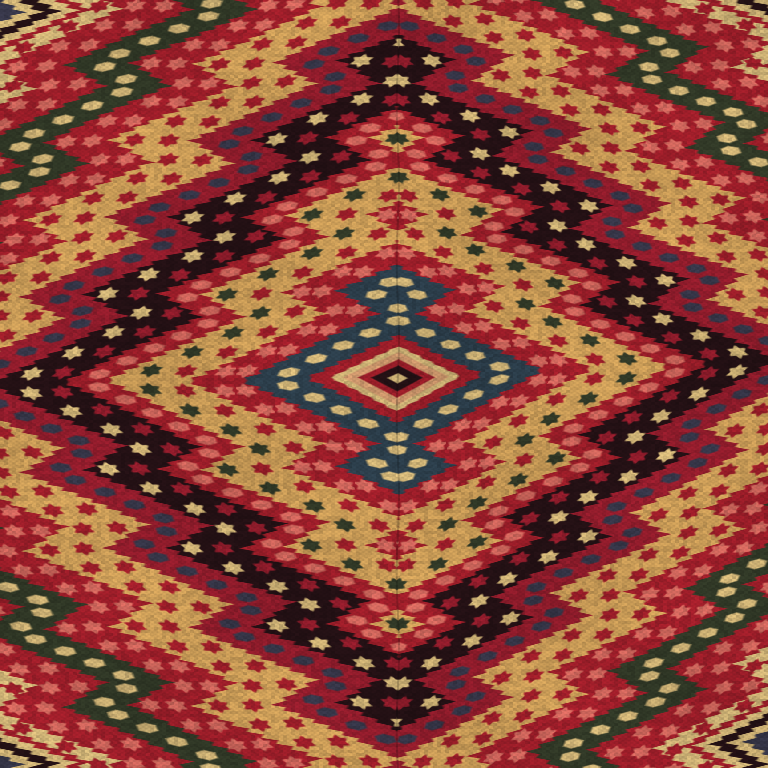
A three.js fragment shader for this pattern:

```glsl
varying vec2 vUv;

// Shared woven coordinates: distance from the seam, height from the middle, serrated ring level
float across;
float up;
float level;

float hash(vec2 p) {
  return fract(sin(dot(p, vec2(127.1, 311.7))) * 4375.85);
}

// Width lost with height: a long outward leg, then a short return
float zigzag(float y) {
  if (y < 0.0833) return 2.1 * y;
  float turn = floor((y - 0.0833) / 0.1);
  float t = y - 0.0833 - turn * 0.1;
  return 0.175 + 0.11 * turn - 1.7 * min(t, 0.03) + 2.3 * max(t - 0.03, 0.0);
}

float beyond(float inner) {
  return smoothstep(inner - 0.003, inner + 0.003, level);
}

// Woven motif: a slanted lozenge or a small ragged star
float motif(vec2 q, float star) {
  q.x += q.y * 0.5;
  q /= mix(vec2(0.0125, 0.0068), vec2(0.0118, 0.0072), star);
  float lozenge = max(abs(q.x) * 0.95, abs(q.x) * 0.45 + abs(q.y));
  float ragged = length(q) * (1.0 + 0.18 * cos(6.0 * atan(q.y, q.x + 0.0001)));
  return 1.0 - smoothstep(0.76, 1.16, mix(lozenge, ragged, star));
}

// One zigzag ring filled with motifs; lozenges sit in closer rows than stars
vec3 ring(vec3 under, float inner, float outer, vec3 ground, vec3 dotA, vec3 dotB, float count, float star) {
  float rowHeight = mix(0.1 / 6.0, 0.025, star);
  float rowCenter = (floor(up / rowHeight) + 0.5) * rowHeight;
  float rowLevel = across + zigzag(rowCenter);
  float margin = 0.008;
  float pitch = (outer - inner - 2.0 * margin) / count;
  float fromEdge = rowLevel - inner - margin;
  float cell = clamp(floor(fromEdge / pitch), 0.0, count - 1.0);
  float along = fromEdge - (cell + 0.5) * pitch;
  vec3 dotColor = mix(dotA, dotB, mod(cell, 2.0));
  vec3 cloth = mix(ground, dotColor, motif(vec2(along, up - rowCenter), star));
  return mix(under, cloth, beyond(inner));
}

void main() {
  vec3 red = vec3(0.61, 0.115, 0.16);
  vec3 magenta = vec3(0.57, 0.11, 0.17);
  vec3 pink = vec3(0.81, 0.40, 0.36);
  vec3 gold = vec3(0.79, 0.61, 0.34);
  vec3 cream = vec3(0.81, 0.70, 0.46);
  vec3 black = vec3(0.14, 0.065, 0.08);
  vec3 teal = vec3(0.17, 0.24, 0.29);
  vec3 navy = vec3(0.21, 0.21, 0.28);
  vec3 green = vec3(0.19, 0.22, 0.15);

  // Mirrored cloth with a slight hand-woven skew and a longer lower half
  vec2 p = vUv - vec2(0.518, 0.508);
  p += 0.0015 * vec2(sin(vUv.y * 31.0), sin(vUv.x * 23.0 + 1.0));
  p.y -= 0.045 * max(p.x, 0.0) - 0.012 * max(-p.x, 0.0);
  across = abs(p.x) * (p.x > 0.0 ? 1.08 : 1.0);
  up = abs(p.y) * (p.y < 0.0 ? 0.975 : 1.0);

  // Serrated edges
  float teeth = abs(fract(up * 120.0) - 0.5) - 0.25;
  level = across + zigzag(up);
  level += teeth * 0.024 * smoothstep(0.06, 0.13, level);

  // Central diamond
  vec3 color = mix(cream, black, beyond(0.014));
  color = mix(color, red, beyond(0.035));
  color = mix(color, mix(cream, pink, 0.35), beyond(0.052));
  color = mix(color, cream, beyond(0.072));
  color = mix(color, red, beyond(0.088));

  // Rings from the center outward
  color = ring(color, 0.118, 0.202, teal, cream, cream, 1.0, 0.0);
  color = ring(color, 0.202, 0.272, red, pink, pink, 2.0, 1.0);
  color = ring(color, 0.272, 0.378, gold, red, green, 2.0, 1.0);
  color = ring(color, 0.378, 0.434, red, pink, pink, 1.0, 0.0);
  color = ring(color, 0.434, 0.531, black, magenta, cream, 2.0, 1.0);
  color = ring(color, 0.531, 0.613, magenta, navy, navy, 1.0, 0.0);
  color = ring(color, 0.613, 0.718, gold, red, red, 2.0, 1.0);
  color = ring(color, 0.718, 0.802, red, pink, pink, 2.0, 1.0);
  color = ring(color, 0.802, 0.886, green, cream, cream, 1.0, 0.0);
  color = ring(color, 0.886, 0.978, red, pink, pink, 2.0, 1.0);

  // Narrow flame stripes in the corners
  color = ring(color, 0.978, 1.018, cream, red, red, 1.0, 1.0);
  color = mix(color, red, beyond(1.018));
  color = mix(color, cream, beyond(1.035));
  color = mix(color, black, beyond(1.058));
  color = mix(color, cream, beyond(1.082));
  color = mix(color, navy, beyond(1.105));

  // Center seam, thread grain and uneven dye
  float seam = 1.0 - smoothstep(0.0006, 0.002, abs(p.x));
  color *= 1.0 - 0.18 * seam;
  float grain = hash(floor(vUv * vec2(190.0, 256.0))) - 0.5;
  float ribs = sin(vUv.y * 1200.0) * sin(vUv.x * 800.0);
  float dye = sin(vUv.x * 17.0 + 2.0 * sin(vUv.y * 9.0)) * sin(vUv.y * 21.0);
  color *= 0.98 + 0.18 * grain + 0.05 * ribs + 0.04 * dye;
  gl_FragColor = vec4(color, 1.0);
}
```
